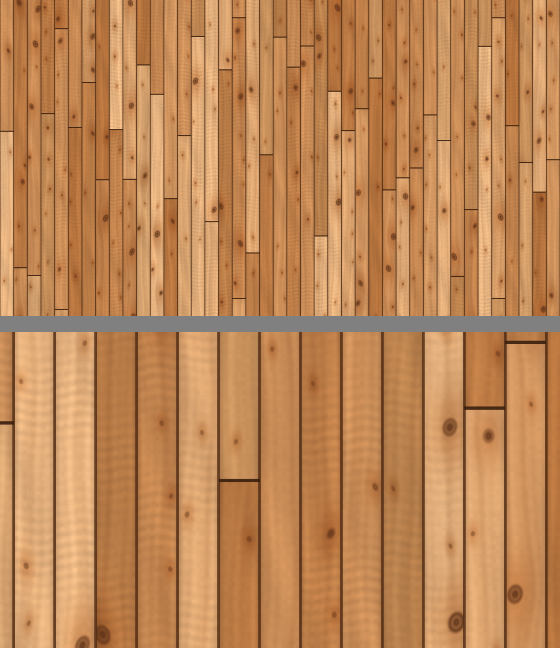
Top, the full canvas; bottom, a detail of the centre.
Reproduce this texture procedurally as a Shadertoy shader.

```glsl
const float PLANKS = 41.0;
const float PLANK_LENGTH = 20.55; // in plank widths

float hash(vec2 p) {
    return fract(sin(dot(p, vec2(127.1, 311.7))) * 43758.5);
}

vec3 plankColor(float tone, float greyness) {
    vec3 wood = mix(vec3(0.70, 0.44, 0.23), vec3(0.79, 0.55, 0.34), smoothstep(0.0, 0.55, tone));
    wood = mix(wood, vec3(0.90, 0.70, 0.50), smoothstep(0.6, 1.0, tone));
    return mix(wood, vec3(0.74, 0.55, 0.35), 0.5 * smoothstep(0.65, 0.9, greyness));
}

// Cellular knots: x = dark core, y = stained halo, z = sideways bend of the grain
vec3 knots(vec2 p, float seed, float pixel) {
    const float CELL = 2.28;
    vec3 result = vec3(0.0);
    float row = floor(p.y / CELL);
    for (int j = -1; j <= 1; j++) {
        vec2 id = vec2(row + float(j), seed * 91.0);
        float chance = hash(id + 3.1);
        if (chance > 0.62) continue;
        vec2 center = vec2(0.15 + 0.7 * hash(id), (id.x + 0.2 + 0.6 * hash(id + 7.7)) * CELL);
        float radius = 0.06 + 0.2 * pow(hash(id + 5.3), 3.0);
        vec2 d = p - center;
        d.y += d.x * (hash(id + 9.2) - 0.5);
        float dist = length(d * vec2(1.0, 0.8));
        float core = 1.0 - smoothstep(radius * 0.6 - pixel * 0.5, radius + pixel * 0.5, dist);
        core *= 0.8 + 0.2 * sin(dist * 45.0);
        float halo = exp(-dot(d * vec2(1.0, 0.5), d * vec2(1.0, 0.5)) / (radius * radius * 5.0));
        result.x = max(result.x, core * (0.5 + 0.5 * smoothstep(0.05, 0.18, radius)));
        result.y = max(result.y, halo);
        result.z -= d.x * halo * 0.7;
    }
    return result;
}

void mainImage(out vec4 fragColor, in vec2 fragCoord) {
    float pixel = PLANKS / iResolution.x;
    vec2 p = fragCoord * pixel;

    // Columns of planks, each shifted by its own amount
    float column = floor(p.x);
    float along = p.y / PLANK_LENGTH + hash(vec2(column, 4.0));
    vec2 plank = vec2(column, floor(along));
    vec2 local = vec2(fract(p.x), fract(along) * PLANK_LENGTH);
    float seed = hash(plank + 17.0);
    vec3 color = plankColor(hash(plank + 2.0), hash(plank + 41.0));

    // Long grain, bent around the knots
    vec3 knot = knots(local, seed, pixel);
    float across = local.x + knot.z + 0.12 * sin(local.y * 0.35 + seed * 40.0)
                 + 0.03 * sin(local.y * 1.3 + seed * 70.0);
    float grain = sin(across * 9.0 + seed * 50.0)
                + 0.7 * sin(across * 17.0 + 1.5 * sin(local.y * 0.2 + seed * 9.0))
                + 0.5 * sin(across * 29.0 + seed * 80.0);
    color *= 1.0 + 0.028 * grain * vec3(0.8, 1.1, 1.4);

    // Fine saw marks and slow stains
    float saw = sin(local.y * 24.0 + 1.2 * sin(local.x * 5.0 + seed * 30.0))
              * (0.6 + 0.4 * sin(local.y * 1.7 + seed * 60.0));
    color *= 1.0 + 0.035 * saw * smoothstep(0.2, 0.9, hash(plank + 29.0));
    color *= 1.0 + 0.035 * sin(local.y * 0.8 + seed * 25.0 + 2.0 * sin(local.x * 3.0 + local.y * 0.5));
    color *= 0.985 + 0.03 * hash(floor(p * 9.0));

    // Knots
    color = mix(color, color * vec3(0.87, 0.75, 0.62), knot.y * 0.75);
    color = mix(color, vec3(0.36, 0.19, 0.09), knot.x * 0.85);

    // Worn edges, long gaps and end joints
    float side = min(local.x, 1.0 - local.x);
    float end = min(local.y, PLANK_LENGTH - local.y);
    color *= 0.9 + 0.1 * smoothstep(0.0, 0.16, side);
    float gap = 1.0 - smoothstep(0.032 - pixel * 0.5, 0.032 + pixel * 0.5, side);
    float joint = 1.0 - smoothstep(0.04 - pixel * 0.5, 0.04 + pixel * 0.5, end);
    color = mix(color, vec3(0.33, 0.18, 0.08), gap * 0.85);
    color = mix(color, vec3(0.22, 0.12, 0.05), joint * 0.9);

    fragColor = vec4(color, 1.0);
}
```
